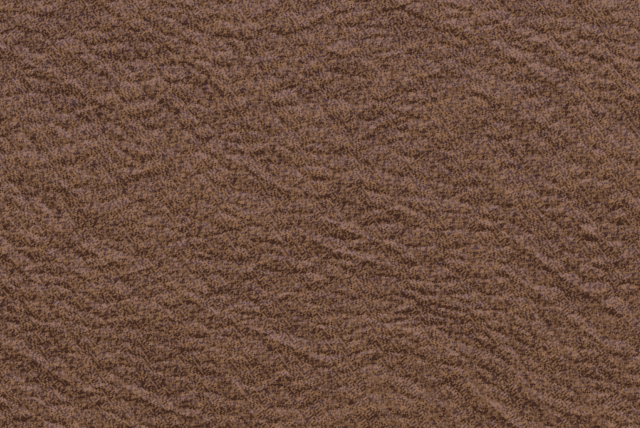
Give the GLSL for this texture, as a WebGL 2 fragment shader.

```glsl
#version 300 es
precision highp float;
// Brown creased leather: flat pebbles and crossing wrinkles lit from above, with fine speckle.

uniform vec2 u_resolution;
out vec4 fragColor;

// Colours
const vec3 DARK  = vec3(0.245, 0.155, 0.122);
const vec3 MID   = vec3(0.428, 0.307, 0.224);
const vec3 LIGHT = vec3(0.575, 0.425, 0.305);
const vec3 SHEEN = vec3(0.000, 0.014, 0.075);

// Sizes, in cells per canvas height
const vec2 PEBBLES = vec2(16.0, 28.0);
const vec2 LONG_CREASE = vec2(4.0, 15.0);
const vec2 FINE_CREASE = vec2(8.0, 24.0);
const float GRAIN = 290.0;

// Directions in radians
const float FALLING = -0.50;
const float RISING = 0.42;
const float STEEP = -1.15;

// Strengths
const float PEBBLE_HEIGHT = 0.50;
const float RELIEF = 0.68;
const float VALLEY_DEPTH = 0.10;
const float GRAIN_CONTRAST = 0.92;
const float LIGHT_STEP = 0.003;
const vec2 LIGHT_DIR = vec2(0.25, 0.97);

float hash(vec2 p) {
    return fract(sin(dot(p, vec2(127.1, 311.7))) * 43758.5453);
}

vec2 hash2(vec2 p) {
    return vec2(hash(p), hash(p + vec2(37.2, 17.9)));
}

float noise(vec2 p) {
    vec2 i = floor(p), f = fract(p);
    f = f * f * (3.0 - 2.0 * f);
    return mix(mix(hash(i), hash(i + vec2(1, 0)), f.x),
               mix(hash(i + vec2(0, 1)), hash(i + vec2(1, 1)), f.x), f.y);
}

vec2 noise2(vec2 p) {
    return vec2(noise(p), noise(p + vec2(51.3, 23.7))) - 0.5;
}

vec2 rotate(vec2 p, float a) {
    float c = cos(a), s = sin(a);
    return vec2(c * p.x + s * p.y, c * p.y - s * p.x);
}

// Rounded cells: 0 in the grooves, 1 on the tops
float pebbles(vec2 p) {
    vec2 cell = floor(p), f = fract(p);
    float nearest = 8.0, second = 8.0;
    for (int y = -1; y <= 1; y++) {
        for (int x = -1; x <= 1; x++) {
            vec2 o = vec2(x, y);
            float d = length(o + hash2(cell + o) - f);
            second = min(second, max(nearest, d));
            nearest = min(nearest, d);
        }
    }
    return smoothstep(-0.05, 0.60, second - nearest);
}

// Raised lines running along the given direction
float crease(vec2 p, float angle, vec2 scale) {
    float n = noise(rotate(p, angle) * scale + 40.0);
    float ridge = 1.0 - abs(2.0 * n - 1.0);
    return ridge * ridge;
}

float height(vec2 p) {
    vec2 q = p + 0.10 * noise2(p * 2.7) + 0.022 * noise2(p * 11.0)
               + 0.004 * noise2(p * 36.0);
    float region = noise(p * 3.1 + 9.0);
    float cracks = smoothstep(0.55, 0.1, p.x);
    float h = PEBBLE_HEIGHT * pebbles(rotate(q, -0.12) * PEBBLES);
    h += mix(0.50, 0.95, region) * crease(q, FALLING, LONG_CREASE);
    h += mix(0.60, 0.25, region) * crease(q + 3.7, RISING, FINE_CREASE);
    h += 0.25 * crease(q + 8.1, -0.15, FINE_CREASE);
    h -= 0.45 * cracks * crease(q + 5.3, STEEP, FINE_CREASE);
    return h;
}

void main() {
    vec2 p = gl_FragCoord.xy / u_resolution.y;

    // Relief from the slope towards the light
    vec2 d = LIGHT_DIR * LIGHT_STEP;
    float above = height(p + d), below = height(p - d);
    float slope = below - above;
    float level = 0.5 * (above + below) - 0.78;

    // Speckle at two sizes, turned off the pixel axes
    float fine = noise(rotate(p, 0.7) * GRAIN + 500.0) - 0.5;
    float coarse = noise(rotate(p, 0.35) * GRAIN * 0.55 + 370.0) - 0.5;
    float grain = fine + 0.28 * coarse;

    float patches = noise(p * 2.2 + 15.0) - 0.5;
    float tone = 0.5 + RELIEF * slope + VALLEY_DEPTH * level
               + GRAIN_CONTRAST * grain + 0.06 * patches + 0.05 * (p.y - 0.5);

    vec3 colour = mix(DARK, MID, clamp(tone * 2.0, 0.0, 1.0));
    colour = mix(colour, LIGHT, clamp(tone * 2.0 - 1.0, 0.0, 1.0));

    // Cool sheen on lit edges, stronger towards the top
    float tint = noise(rotate(p, 1.1) * GRAIN * 0.7 + 230.0) - 0.5;
    float sheen = 0.14 + 1.8 * slope + 0.30 * p.y + 1.1 * tint;
    colour += SHEEN * clamp(sheen, 0.0, 1.2);

    fragColor = vec4(clamp(colour, 0.0, 1.0), 1.0);
}
```
